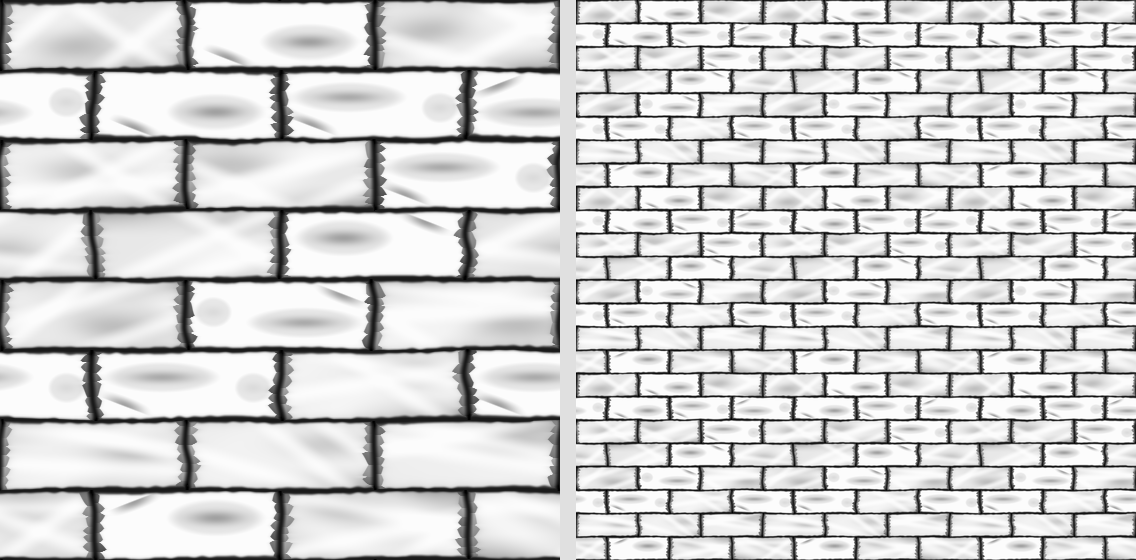
Left: one tile. Right: repeated 3 by 3.
Give the GLSL for this texture map, as a Shadertoy shader.

```glsl
const float BRICKS_ACROSS = 3.0;
const float ROWS = 8.0;
const float ASPECT = ROWS / BRICKS_ACROSS;  // brick length in row heights
const float JOINT_TONE = 0.10;
const float STONE_TONE = 1.01;
const float BED_HALF = 0.042;      // half height of the horizontal joints
const float BED_WAVE = 0.035;
const float BRICK_TILT = 0.026;
const float HEAD_HALF = 0.07;      // half width of the vertical joints
const float HEAD_CORE = 0.085;     // reach of the dark middle
const float HEAD_WAVE = 0.08;
const float TEETH = 7.0;           // chips along each brick end
const float TOOTH_DEPTH = 0.10;
const float EDGE_SOFT = 0.013;
const float PLAIN_SHARE = 0.62;    // bricks with broad shading only
const float SPOTTED_SHARE = 0.84;  // above this: one large blot

float hash(vec3 p) {
    p = fract((p + 3.7) * vec3(0.1031, 0.1130, 0.0973));
    p += dot(p, p.zyx + 31.32);
    return fract((p.x + p.y) * p.z);
}

// Smooth noise along a line, wrapping after period cells
float lineNoise(float x, float period, vec2 seed) {
    float i = floor(x), f = x - i;
    f = f * f * (3.0 - 2.0 * f);
    return mix(hash(vec3(mod(i, period), seed)),
               hash(vec3(mod(i + 1.0, period), seed)), f);
}

// Chipped edge: x = depth, y = tone of the chip
vec2 chips(float y, vec2 seed) {
    float t = y * TEETH + 0.9 * lineNoise(y * 4.0, 64.0, seed + 5.0);
    float i = floor(t), f = t - i;
    float peak = mix(0.15, 0.85, hash(vec3(i, seed + 11.0)));
    float tooth = min(f / peak, (1.0 - f) / (1.0 - peak));
    float size = mix(0.35, 1.0, hash(vec3(i, seed + 17.0)));
    float tone = hash(vec3(i, seed + 23.0)) * 0.7 + 0.3 * f;
    return vec2(pow(tooth, 0.7) * size, tone);
}

// Flat oval stain with a darker streak inside
float blot(vec2 q, vec2 center, vec2 radius, float core) {
    vec2 d = (q - center) / radius;
    return 0.10 * (1.0 - smoothstep(0.65, 1.0, length(d)))
         + core * exp(-4.0 * d.x * d.x - 9.0 * d.y * d.y);
}

// Slanted scratch, sharp on one side and fading on the other
float scratch(vec2 q, vec2 center) {
    vec2 along = normalize(vec2(1.0, 0.38)), d = q - center;
    float a = dot(d, along), n = dot(d, vec2(-along.y, along.x));
    float across = n > 0.0 ? n / 0.03 : -n / 0.15;
    return 0.38 * (1.0 - smoothstep(0.0, 0.45, abs(a)))
                * (1.0 - smoothstep(0.0, 1.0, across));
}

// Broad shading crossed by pale creases
float plainShade(vec2 q, vec2 id) {
    vec2 spot = vec2(hash(vec3(id, 41.0)) * 1.6 - 0.8,
                     hash(vec3(id, 42.0)) * 0.6 - 0.3);
    vec2 d = (q - spot) / vec2(0.6, 0.2);
    float shade = 0.04 + 0.08 * lineNoise(q.x * 1.3 + q.y * 2.0, 64.0, id + 50.0)
                + 0.15 * exp(-dot(d, d))
                + 0.20 * smoothstep(0.1, 0.55, q.y) * smoothstep(-0.6, 1.2, q.x);
    for (float k = 0.0; k < 3.0; k++) {
        float angle = (hash(vec3(id, 60.0 + k)) - 0.5) * 1.4;
        vec2 center = vec2(hash(vec3(id, 70.0 + k)) * 2.0 - 1.0,
                           hash(vec3(id, 80.0 + k)) * 0.6 - 0.3);
        float s = dot(q - center, vec2(-sin(angle), cos(angle)));
        shade *= mix(0.35, 1.0, smoothstep(0.0, 0.2, abs(s)));
    }
    return shade;
}

float stoneShade(vec2 q, vec2 id, float kind) {
    q *= vec2(hash(vec3(id, 31.0)) < 0.35 ? -1.0 : 1.0,
              hash(vec3(id, 32.0)) < 0.4 ? -1.0 : 1.0);
    if (kind < PLAIN_SHARE) return plainShade(q, id);
    if (kind < SPOTTED_SHARE)
        return blot(q, vec2(-0.35, -0.11), vec2(0.92, 0.25), 0.24)
             + blot(q, vec2(0.95, 0.04), vec2(0.30, 0.25), 0.05)
             + scratch(q, vec2(-0.88, 0.29));
    return blot(q, vec2(0.42, 0.10), vec2(0.78, 0.30), 0.28)
         + scratch(q, vec2(-0.75, 0.33));
}

void mainImage(out vec4 fragColor, in vec2 fragCoord) {
    vec2 p = fragCoord / iResolution.xy * vec2(BRICKS_ACROSS, ROWS);

    // Nearest horizontal joint, then the row on this side of it
    float bed = floor(p.y + 0.5);
    float bedWave = lineNoise(p.x * 4.0, BRICKS_ACROSS * 4.0, vec2(mod(bed, ROWS), 7.0));
    float bedDist = p.y - bed - BED_WAVE * (bedWave - 0.5);
    float row = bedDist > 0.0 ? bed : bed - 1.0;
    float rowId = mod(row, ROWS);

    // Nearest vertical joint, then the brick on this side of it
    float x = p.x + 0.5 * (1.0 - mod(row, 2.0));
    float head = floor(x + 0.5);
    float headWave = lineNoise(p.y * 3.0, ROWS * 3.0, vec2(mod(head, BRICKS_ACROSS), rowId));
    float headDist = (x - head) * ASPECT - HEAD_WAVE * (headWave - 0.5);
    float brick = headDist > 0.0 ? head : head - 1.0;
    vec2 id = vec2(mod(brick, BRICKS_ACROSS), rowId);
    vec2 q = vec2((x - brick - 0.5) * ASPECT, p.y - row - 0.5);
    vec2 side = vec2(headDist > 0.0 ? 1.0 : 2.0, bedDist > 0.0 ? 3.0 : 4.0);
    vec2 dist = abs(vec2(headDist, bedDist));
    float kind = hash(vec3(id, 33.0));
    float plain = kind < PLAIN_SHARE ? 1.0 : 0.0;

    // Grey chipped brick ends over a thin dark core, wider on plain bricks
    vec2 chip = chips(q.y + 0.5, id + side.x * 13.0);
    float edge = HEAD_HALF + 0.015 * plain + TOOTH_DEPTH * chip.x;
    float chipTone = mix(0.30, 0.58, chip.y) + 0.10 * plain;
    float jointTone = mix(JOINT_TONE, chipTone, smoothstep(0.0, HEAD_CORE, dist.x));
    float stone = STONE_TONE - stoneShade(q, id, kind) - 0.07 * exp(-max(dist.x - edge, 0.0) / 0.05);
    float tone = mix(jointTone, stone, smoothstep(edge - EDGE_SOFT, edge + EDGE_SOFT, dist.x));

    // Tilted top and bottom edges with a grey slope down to the joint
    float tilt = BRICK_TILT * (2.0 * hash(vec3(id, 91.0)) - 1.0);
    float rough = 0.022 * (lineNoise(q.x * 9.0, 64.0, id + side.y * 19.0) - 0.5);
    float ledge = max(BED_HALF + tilt * q.x * (side.y > 3.5 ? -1.0 : 1.0) + rough, 0.018);
    float bedTone = mix(JOINT_TONE, 0.55, smoothstep(0.25 * ledge, 1.5 * ledge, dist.y));
    tone -= 0.10 * exp(-max(dist.y - ledge, 0.0) / 0.04);
    tone = mix(min(bedTone, tone), tone, smoothstep(ledge - 0.02, ledge + 0.03, dist.y));

    fragColor = vec4(vec3(clamp(tone, 0.0, 0.99)), 1.0);
}
```
